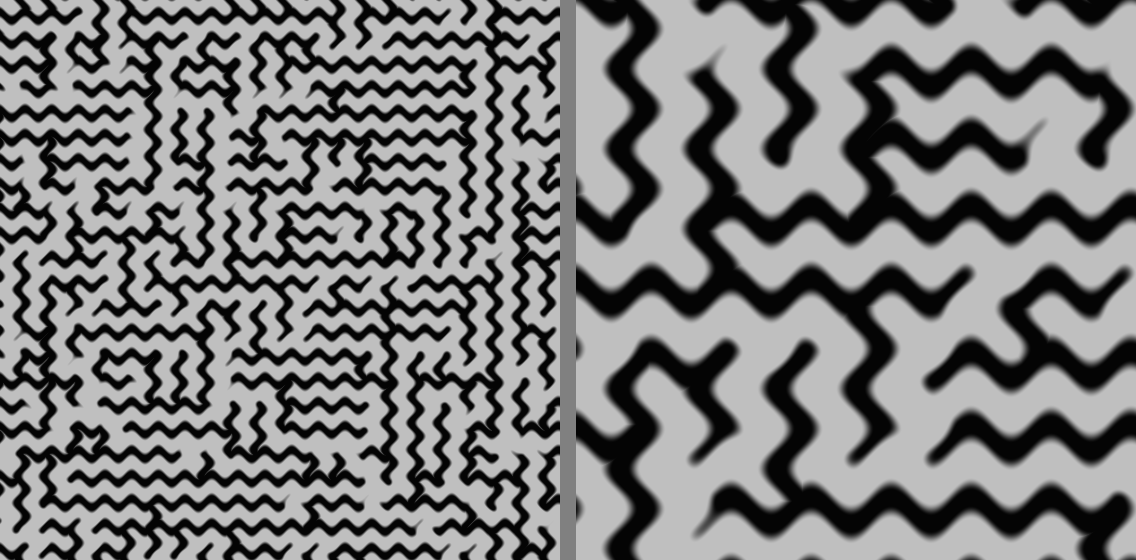
Left: the whole. Right: its middle third, enlarged.
Reproduce this pattern procedurally as a Shadertoy shader.

```glsl
// A maze of soft black walls with rippled outlines on a light grey ground.
// Every lattice post grows one wall to a neighbour; the nearest wall gives the
// shade, and two crossed sine waves bend the lattice into ripples.

const float TAU = 6.28319;
const vec3 GROUND = vec3(0.75);
const vec3 WALL = vec3(0.015);
const vec2 CELLS = vec2(21.33, 23.0);       // lattice cells per canvas height
const vec2 LATTICE_SHIFT = vec2(0.17, 0.66);
const float RIPPLES = 21.0;                 // waves per canvas height
const float RIPPLE_HEIGHT = 0.0076;
const vec2 RIPPLE_PHASE = vec2(0.11, 0.81);
const float CORE = 0.0045;                  // half width of the solid wall
const float RIM = 0.0123;                   // where the soft edge ends

float hash(vec2 p) {
    return fract(sin(dot(p, vec2(127.1, 311.7))) * 43758.5);
}

// Random sign that stays the same along runs of several posts
float runSign(float along, float line, float seed) {
    float shift = floor(5.0 * hash(vec2(line, seed)));
    float run = floor((along + shift) / 5.0);
    return hash(vec2(run + seed, line + 17.0)) < 0.5 ? -1.0 : 1.0;
}

// Preferred wall direction of a post: patches favour one axis
vec2 preferredDirection(vec2 post) {
    float patchValue = hash(floor(post / vec2(3.0, 2.0)) + 41.0);
    float horizontalChance = patchValue < 0.56 ? 0.85 : 0.22;
    if (hash(post + 7.0) < horizontalChance)
        return vec2(runSign(post.x, post.y, 3.0), 0.0);
    return vec2(0.0, runSign(post.y, post.x, 29.0));
}

// Turn one wall of any pair that would cover the same edge
vec2 wallDirection(vec2 post) {
    vec2 dir = preferredDirection(post);
    vec2 facing = preferredDirection(post + dir);
    bool doubled = dot(dir, facing) < -0.5;
    return doubled && dir.x + dir.y > 0.0 ? vec2(-dir.y, dir.x) : dir;
}

float segmentDistance(vec2 p, vec2 span) {
    float t = clamp(dot(p, span) / dot(span, span), 0.0, 1.0);
    return length(p - span * t);
}

vec2 ripple(vec2 p, float height, float waves, vec2 phase) {
    return p + height * sin(TAU * (waves * p.yx + phase));
}

// Distance to the closest wall grown by the four posts around p
float mazeDistance(vec2 p, vec2 cells, vec2 shift) {
    vec2 lattice = p * cells + shift;
    vec2 corner = floor(lattice);
    float nearest = 1.0;
    for (int j = 0; j < 2; j++) {
        for (int i = 0; i < 2; i++) {
            vec2 post = corner + vec2(i, j);
            vec2 span = wallDirection(post) / cells;
            nearest = min(nearest, segmentDistance((lattice - post) / cells, span));
        }
    }
    return nearest;
}

void mainImage(out vec4 fragColor, in vec2 fragCoord) {
    vec2 uv = fragCoord / iResolution.y;
    vec2 bent = ripple(uv, RIPPLE_HEIGHT, RIPPLES, RIPPLE_PHASE);
    float d = mazeDistance(bent, CELLS, LATTICE_SHIFT);
    fragColor = vec4(mix(WALL, GROUND, smoothstep(CORE, RIM, d)), 1.0);
}
```
